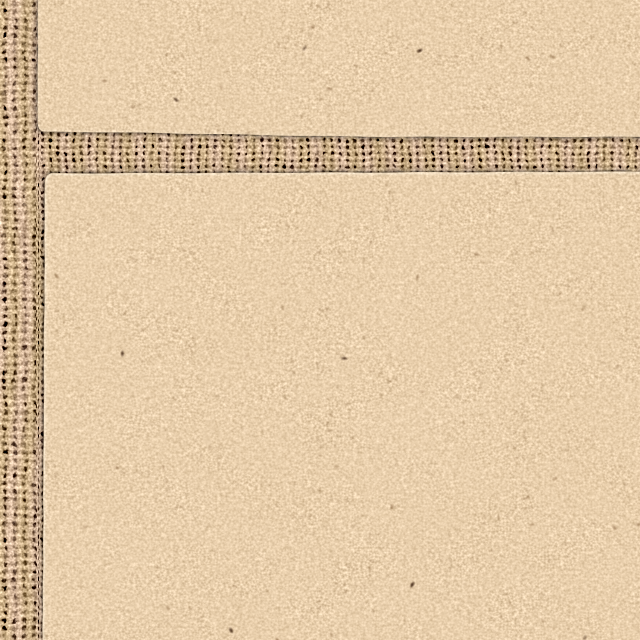
A three.js fragment shader for this texture:

```glsl
// Two pale paper panels with rounded corners, mounted on coarse woven cloth.
varying vec2 vUv;

float hash(vec2 p) {
  vec3 q = fract(vec3(p.xyx) * 0.1031);
  q += dot(q, q.yzx + 33.33);
  return fract((q.x + q.y) * q.z);
}

// Cellular noise: distance to the nearest scattered point
float cellular(vec2 p) {
  vec2 home = floor(p);
  float nearest = 2.0;
  for (int j = -1; j <= 1; j++) {
    for (int i = -1; i <= 1; i++) {
      vec2 c = home + vec2(float(i), float(j));
      vec2 point = c + vec2(hash(c), hash(c + 57.0));
      nearest = min(nearest, length(p - point));
    }
  }
  return nearest;
}

// Difference of two cell layers gives balanced light and dark grain
float grain(vec2 p) {
  return cellular(p) - cellular(p * 1.07 + 91.0);
}

// Layered sines, roughly -1 to 1
float mottle(vec2 p) {
  float sum = 0.0, gain = 0.5;
  for (int i = 0; i < 4; i++) {
    sum += gain * sin(p.x + 1.7 * sin(p.y)) * sin(p.y + 1.3 * sin(p.x * 0.8));
    p = mat2(1.5, 1.1, -1.1, 1.5) * p + 2.3;
    gain *= 0.65;
  }
  return sum;
}

// Signed distance to a rounded corner, q measured outward from both edges
float corner(vec2 q, float radius) {
  q += radius;
  return min(max(q.x, q.y), 0.0) + length(max(q, 0.0)) - radius;
}

// Sparse flecks, one candidate in each grid square
float flecks(vec2 uv, float count, float chance, float size) {
  vec2 p = uv * count;
  vec2 id = floor(p);
  vec2 spot = 0.25 + 0.5 * vec2(hash(id + 11.0), hash(id + 29.0));
  vec2 d = (fract(p) - spot) / count;
  float lean = 6.28 * hash(id + 5.0);
  d = mat2(cos(lean), sin(lean), -sin(lean), cos(lean)) * d;
  float mark = 1.0 - smoothstep(0.0, size, length(d * vec2(1.0, 0.6)));
  return mark * step(hash(id + 83.0), chance) * (0.4 + 0.6 * hash(id + 41.0));
}

vec3 paper(vec2 uv) {
  float patches = smoothstep(-0.5, 0.8, mottle(uv * 24.0));
  float coarse = grain(uv * vec2(105.0, 125.0));
  float fine = grain(uv * vec2(205.0, 220.0) + 17.0);
  vec3 color = vec3(0.914, 0.813, 0.676);
  color += vec3(0.046, 0.049, 0.055) * coarse;
  color += vec3(0.112, 0.115, 0.120) * fine * (0.75 + 0.5 * patches);
  color += vec3(0.004, 0.005, 0.007) * mottle(uv * 13.0 + 4.0);

  // Soft fibres gather in patches; dark specks are rare
  color -= vec3(0.14, 0.15, 0.15) * flecks(uv, 75.0, 0.25, 0.0042) * patches;
  color -= vec3(0.24, 0.26, 0.26) * flecks(uv + 0.37, 23.0, 0.06, 0.0042);
  color -= vec3(0.62, 0.62, 0.56) * flecks(uv + 0.13, 11.0, 0.06, 0.0044);
  return color;
}

vec3 cloth(vec2 uv, float upright) {
  vec2 p = uv * mix(vec2(82.0, 98.0), vec2(64.0, 80.0), upright);
  p += 0.10 * vec2(sin(uv.y * 83.0 + uv.x * 9.0), sin(uv.x * 71.0 + uv.y * 17.0));
  p += 0.22 * vec2(grain(uv * 120.0), grain(uv * 120.0 + 31.0));
  vec2 id = floor(p);
  vec2 f = fract(p) - 0.5;
  float chance = hash(id);

  // Threads: pinkish yarn, greener in places, crossed by fine pale rows
  vec3 color = mix(vec3(0.83, 0.71, 0.60), vec3(0.79, 0.68, 0.52),
    0.5 + 0.5 * sin(uv.x * 160.0 + 2.0 * sin(uv.y * 9.0)));
  color += 0.03 * mottle(uv * 45.0) + 0.24 * grain(uv * 215.0);
  color -= 0.06 * cos(6.283 * f.x) + 0.07 * cos(6.283 * f.y);

  // Narrow gaps between threads, unevenly dark
  float gap = 1.0 - smoothstep(0.10, 0.36, length(f * vec2(1.35, 0.85)));
  float column = mix(1.0, 0.5 + 0.8 * hash(vec2(id.x, 3.0)), upright);
  color -= vec3(0.72, 0.69, 0.60) * gap * (0.12 + 0.88 * chance) * column;
  return color;
}

void main() {
  vec2 uv = vUv;
  float wave = 0.0004 * sin(uv.x * 43.0 + 3.0 * sin(uv.y * 31.0));

  // Panel edges tilt slightly across the canvas
  float upperBase = 0.794 - 0.008 * smoothstep(0.05, 0.65, uv.x) + wave;
  float lowerTop = 0.729 + 0.003 * uv.x + wave;
  float lowerLeft = 0.0665 + 0.005 * uv.y + wave;
  float upper = corner(vec2(0.0590 + wave - uv.x, upperBase - uv.y), 0.010);
  float lower = corner(vec2(lowerLeft - uv.x, uv.y - lowerTop), 0.012);
  float edge = min(upper, lower);

  // Cloth sinks into a narrow, broken shadow beside the panels
  vec3 color = cloth(uv, 1.0 - smoothstep(0.056, 0.064, uv.x));
  float outside = max(edge, 0.0);
  float broken = 0.44 + 0.40 * grain(uv * 75.0);
  color *= 1.0 - broken * exp(-outside / 0.0026) - 0.08 * exp(-outside / 0.012);

  // Panels carry a bright cut rim, stronger on the lower one
  vec3 sheet = paper(uv);
  float rim = exp(-abs(edge + 0.002) / 0.0018);
  sheet += vec3(0.05, 0.08, 0.11) * rim * mix(0.4, 1.0, step(lower, upper));
  color = mix(color, sheet, 1.0 - smoothstep(-0.0012, 0.0012, edge));

  gl_FragColor = vec4(clamp(color, 0.0, 1.0), 1.0);
}
```
